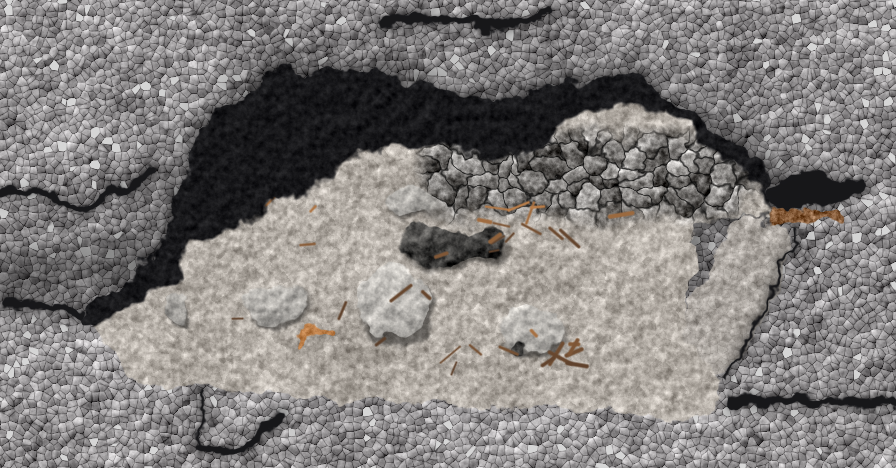
This texture is drawn by a Shadertoy shader. Its source:

```glsl
const vec3 ASPHALT = vec3(.61, .6, .605), DUST = vec3(.7, .675, .645);
const vec3 RUBBLE = vec3(.47, .46, .45), SHADE = vec3(.09, .09, .1);
const vec3 BARK = vec3(.36, .25, .17), LEAF = vec3(.74, .5, .29);
const vec2 LIGHT = vec2(-.45, .89);
const float CHIP_SCALE = 62., EDGE_WARP = .035;
const int TWIGS = 36;
const vec2 HOLLOW[16] = vec2[16](
  vec2(.18, .32), vec2(.35, .49), vec2(.385, .6), vec2(.44, .74), vec2(.61, .855), vec2(.8, .845),
  vec2(1.05, .79), vec2(1.355, .845), vec2(1.63, .65), vec2(1.64, .54), vec2(1.49, .525),
  vec2(1.46, .29), vec2(1.55, .18), vec2(1.51, .11), vec2(.7, .15), vec2(.3, .185));
const vec2 SHADOW[16] = vec2[16](
  vec2(.17, .28), vec2(.375, .4), vec2(.4, .48), vec2(.56, .54), vec2(.67, .6), vec2(.77, .67),
  vec2(.86, .695), vec2(1.145, .665), vec2(1.19, .73), vec2(1.32, .77), vec2(1.43, .76),
  vec2(1.62, .6), vec2(1.64, .54), vec2(1.75, .75), vec2(1.4, 1.), vec2(0., .9));
// Crack ends; the last two are thin
const vec4 CRACKS[10] = vec4[10](
  vec4(0., .59, .19, .565), vec4(.19, .565, .33, .63), vec4(0., .345, .18, .33),
  vec4(1.56, .15, 1.91, .135), vec4(.43, .04, .53, .045), vec4(.53, .045, .6, .1),
  vec4(.81, .96, 1.095, .94), vec4(1.095, .94, 1.17, .97),
  vec4(.435, .155, .43, .04), vec4(1.7, .5, 1.56, .19));
// Stone centres and radii, then tones
const vec4 STONES[7] = vec4[7](
  vec4(.84, .36, .08, .075), vec4(.875, .565, .055, .03), vec4(1.13, .295, .065, .045),
  vec4(.59, .35, .07, .04), vec4(.385, .34, .03, .03), vec4(.965, .478, .11, .043), vec4(1.1, .255, .02, .015));
const float TONES[7] = float[7](.73, .67, .71, .67, .64, .24, .15);

vec2 hash2(vec2 p) {
  vec3 q = fract(p.xyx * vec3(.1031, .103, .0973));
  q += dot(q, q.yzx + 33.33);
  return fract((q.xx + q.yz) * q.zy);
}
float corner(vec2 cell, vec2 o, vec2 f) { return dot(hash2(cell + o) * 2. - 1., f - o); }
float gradientNoise(vec2 p) {
  vec2 i = floor(p), f = fract(p), u = f * f * (3. - 2. * f);
  return mix(mix(corner(i, vec2(0), f), corner(i, vec2(1, 0), f), u.x),
    mix(corner(i, vec2(0, 1), f), corner(i, vec2(1), f), u.x), u.y);
}
float fbm(vec2 p) {
  float sum = 0., gain = 1.;
  for (int i = 0; i < 4; i++, gain *= .55) {
    sum += gain * gradientNoise(p);
    p = mat2(1.6, 1.2, -1.2, 1.6) * p + 7.3;
  }
  return sum;
}
// Cells: x = lit slope, y = gap distance, z = tone
vec3 chips(vec2 p) {
  float first = 9., second = 9., tone = 0., slope = 0.;
  for (int k = 0; k < 9; k++) {
    vec2 c = floor(p) + vec2(k % 3 - 1, k / 3 - 1), h = hash2(c + 11.), o = p - c - h;
    float d = length(o);
    second = min(second, max(d, first));
    if (d < first) { first = d; slope = dot(o, LIGHT); tone = fract(dot(h, vec2(7, 13))); }
  }
  return vec3(slope, second - first, tone);
}
float segment(vec2 p, vec2 a, vec2 b) {
  vec2 ab = b - a;
  return length(p - a - ab * clamp(dot(p - a, ab) / dot(ab, ab), 0., 1.));
}
float polygon(vec2 p, vec2 v[16]) {
  float d = 9., side = 1.;
  for (int i = 0, j = 15; i < 16; j = i++) {
    d = min(d, segment(p, v[i], v[j]));
    vec2 e = v[j] - v[i], w = p - v[i];
    bvec3 c = bvec3(w.y >= 0., w.y < e.y, e.x * w.y > e.y * w.x);
    if (all(c) || all(not(c))) side = -side;
  }
  return side * d;
}
float within(float d, float w) { return 1. - smoothstep(-w, w, d); }
float cover(float d) { return within(d, 1.2 / iResolution.y); }

void mainImage(out vec4 fragColor, in vec2 fragCoord) {
  vec2 p = fragCoord / iResolution.y;
  vec2 q = p + EDGE_WARP * vec2(fbm(p * 13.), fbm(p * 13. + 40.));
  float broad = fbm(p * 6.), grain = fbm(p * 85.), relief = fbm(p * 28.) - fbm(p * 28. + LIGHT * .35);
  vec3 fine = chips(p * CHIP_SCALE), coarse = chips(q * 24.);
  float hollow = polygon(q, HOLLOW);
  // Asphalt chips, dusty patch and dark rims
  float gap = 1. - smoothstep(0., .22, fine.y);
  vec3 color = ASPHALT + .2 * (fine.z - .5 - gap + fine.x + relief) + .15 * (grain + broad);
  color = mix(color, vec3(.84), step(.965, fine.z) * (1. - gap));
  float dusty = cover(segment(q, vec2(1.61, .46), vec2(1.52, .27)) - .075);
  color = mix(color, DUST + .2 * (grain + relief), dusty * .8);
  float rim = exp(-max(hollow, 0.) * 26.) * smoothstep(.3, .45, p.y) * (1. - dusty);
  float face = exp(-pow(segment(q, vec2(0, .41), vec2(.25, .45)) / .075, 2.));
  color *= 1. - .45 * rim - .32 * face * (1. - rim);
  // Cracks and the gap at the right
  float crack = segment(q, vec2(1.67, .585), vec2(1.83, .61)) - mix(.036, .016, smoothstep(1.67, 1.83, p.x));
  for (int i = 0; i < 10; i++)
    crack = min(crack, segment(q, CRACKS[i].xy, CRACKS[i].zw) - (i < 8 ? .009 : .003));
  color = mix(color * (1. - .35 * exp(-max(crack, 0.) * 70.)), SHADE, cover(crack));
  // Dusty floor and rubble bank
  vec3 pit = DUST + .2 * (grain + relief) + .1 * (broad + fine.z - .5);
  vec3 rubble = RUBBLE + .3 * (coarse.x + coarse.z - .5 + relief + grain);
  rubble *= mix(.3, 1., smoothstep(0., .16, coarse.y));
  pit = mix(pit, rubble, within(segment(q, vec2(.99, .63), vec2(1.53, .62)) - .09, .022));
  // Stones with soft shade below
  for (int i = 0; i < 7; i++) {
    vec2 r = STONES[i].zw, o = (q - STONES[i].xy) / r;
    float size = min(r.x, r.y), tone = TONES[i] + .09 * dot(o, LIGHT) + .3 * relief + .12 * grain;
    pit *= 1. - .45 * within((length(o + vec2(-.12, .28)) - 1.) * size, .008);
    pit = mix(pit, vec3(1., .985, .96) * tone, cover((length(o) - 1.) * size));
  }
  // Twigs in three drifts, and a fallen leaf
  for (int i = 0; i < TWIGS; i++) {
    vec2 h = hash2(vec2(i, 5)), g = hash2(vec2(i, 19));
    vec2 c = i % 3 == 0 ? vec2(1.18, .51) : i % 3 == 1 ? vec2(1.1, .25) : vec2(.78, .42);
    c += (h - .5) * (i % 3 == 2 ? vec2(.62, .32) : vec2(.3, .1));
    float angle = (g.x - .4) * 2.2;
    vec2 reach = vec2(cos(angle), sin(angle)) * mix(.006, .028, g.y);
    float d = segment(p, c - reach, c + reach) - mix(.0018, .0045, h.x);
    pit = mix(pit, mix(BARK, LEAF, h.y * h.y), cover(d));
  }
  pit = mix(pit, LEAF + .2 * grain, cover(segment(q, vec2(.64, .272), vec2(.7, .292)) - .009));
  // Shadow below the overhang
  pit = mix(pit, SHADE + .08 * (relief + grain), within(polygon(q, SHADOW), .006));
  color = mix(color, pit, cover(hollow));
  // Curled bark beside the gap
  vec3 bark = mix(BARK, LEAF, .4) + .4 * grain;
  color = mix(color, bark, cover(segment(q, vec2(1.65, .535), vec2(1.77, .545)) - .014));
  fragColor = vec4(clamp(color, 0., 1.), 1.);
}
```
